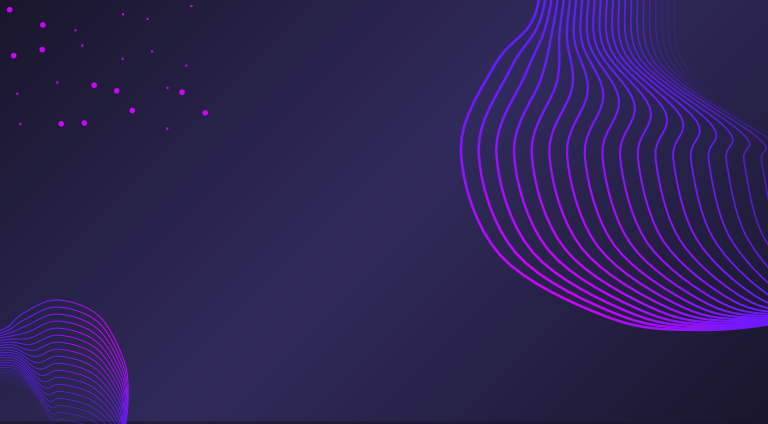
Write a WebGL 1 fragment shader that draws this background.

```glsl
precision highp float;
uniform vec2 u_resolution;

const vec3 DARK = vec3(0.098, 0.085, 0.170);
const vec3 INDIGO = vec3(0.190, 0.165, 0.360);
const vec3 MAGENTA = vec3(0.80, 0.02, 0.98);
const vec3 VIOLET = vec3(0.38, 0.11, 1.00);
const vec2 GLOW_CENTER = vec2(1.27, 0.71);
const float GLOW_RADIUS = 0.66;
const float LINE_STEPS = 22.0;         // gaps between the first and last line
const float WIDE = 0.0031;             // half widths of first and last line
const float THIN = 0.0014;
const float SMALL_SCALE = 0.397;       // size of the corner figure
const vec2 BULGE = vec2(1.087, 0.354); // outermost point of the figure
const vec2 SMALL_BULGE = vec2(0.134, 0.7075);
const float DOT_CELL = 0.083;
const vec2 DOT_GRID = vec2(6.0, 4.0);
const float BIG_DOT = 0.0066;
const float TINY_DOT = 0.0027;
const float BASE_STRIP = 0.006;

// Knots of the two guide curves: first line in xy, last line in zw
vec4 knots[10];

void setKnots() {
  knots[0] = vec4(1.290, -0.140, 1.530, -0.160);
  knots[1] = vec4(1.276, -0.028, 1.585, -0.028);
  knots[2] = vec4(1.250, 0.059, 1.632, 0.177);
  knots[3] = vec4(1.167, 0.153, 1.972, 0.377);
  knots[4] = vec4(BULGE, 2.005, 0.390);
  knots[5] = vec4(1.179, 0.601, 2.028, 0.531);
  knots[6] = vec4(1.439, 0.750, 2.075, 0.660);
  knots[7] = vec4(1.651, 0.778, 2.123, 0.684);
  knots[8] = vec4(1.863, 0.755, 2.170, 0.637);
  knots[9] = vec4(2.050, 0.690, 2.200, 0.580);
}

vec4 spline(vec4 a, vec4 b, vec4 c, vec4 d, float u) {
  return 0.5 * (2.0 * b + u * (c - a + u * (2.0 * a - 5.0 * b + 4.0 * c - d
         + u * (3.0 * (b - c) + d - a))));
}

float segmentDistance(vec2 p, vec2 a, vec2 b) {
  vec2 ab = b - a;
  return length(p - a - ab * clamp(dot(p - a, ab) / dot(ab, ab), 0.0, 1.0));
}

// Share of a pixel covered by a stroke, also when thinner than the pixel
float strokeCoverage(float d, float halfWidth, float pixel) {
  float span = min(halfWidth, d + 0.5 * pixel) - max(-halfWidth, d - 0.5 * pixel);
  return clamp(span / pixel, 0.0, 1.0);
}

// Lines blended between the two guide curves
float waveLines(vec2 p, float pixel) {
  float coverage = 0.0;
  for (int i = 0; i < 7; i++) {
    vec4 previous = knots[i + 1];
    for (int j = 1; j <= 8; j++) {
      vec4 next = spline(knots[i], knots[i + 1], knots[i + 2], knots[i + 3], float(j) / 8.0);
      for (int k = 0; k <= 22; k++) {
        float t = float(k) / LINE_STEPS;
        float d = segmentDistance(p, mix(previous.xy, previous.zw, t), mix(next.xy, next.zw, t));
        float opacity = 1.0 - 0.8 * smoothstep(0.55, 1.0, t);
        opacity *= 1.0 - smoothstep(0.78, 0.9, t) * smoothstep(0.14, 0.25, p.y);
        coverage = max(coverage, opacity * strokeCoverage(d, mix(WIDE, THIN, t), pixel));
      }
      previous = next;
    }
  }
  return coverage;
}

vec3 hash3(vec2 cell) {
  vec3 h = fract(cell.xyx * vec3(0.1031, 0.1030, 0.0973) + 0.37);
  h += dot(h, h.yxz + 33.33);
  return fract((h.xxy + h.yzz) * h.zyx);
}

// Jittered dots in the upper left corner
float scatteredDots(vec2 p, float pixel) {
  vec2 cell = floor(p / DOT_CELL);
  if (cell.x >= DOT_GRID.x || cell.y >= DOT_GRID.y) return 0.0;
  vec3 random = hash3(cell);
  vec2 center = (cell + 0.12 + 0.76 * random.xy) * DOT_CELL;
  float radius = random.z < 0.42 ? BIG_DOT : TINY_DOT;
  return clamp((radius - length(p - center)) / pixel + 0.5, 0.0, 1.0);
}

void main() {
  float pixel = 1.0 / u_resolution.y;
  float aspect = u_resolution.x * pixel;
  vec2 p = gl_FragCoord.xy * pixel;
  p.y = 1.0 - p.y; // measured down from the top

  // Diagonal band of light
  float diagonal = (p.x + p.y) / (aspect + 1.0);
  vec3 color = mix(DARK, INDIGO, 1.0 - abs(2.0 * diagonal - 1.0));
  color = mix(color, DARK, 0.7 * smoothstep(-pixel, pixel, p.y - 1.0 + BASE_STRIP));

  color = mix(color, MAGENTA, scatteredDots(p, pixel));

  // The corner figure is the large one, mirrored and reduced
  bool corner = p.x < 0.5;
  vec2 q = corner ? BULGE + (p - SMALL_BULGE).yx / SMALL_SCALE : p;
  float figurePixel = corner ? pixel / SMALL_SCALE : pixel;
  if (q.x > 1.06 && q.y < 0.81) {
    setKnots();
    vec3 ink = mix(MAGENTA, VIOLET, smoothstep(0.0, GLOW_RADIUS, distance(q, GLOW_CENTER)));
    color = mix(color, ink, waveLines(q, figurePixel));
  }
  gl_FragColor = vec4(color, 1.0);
}
```
